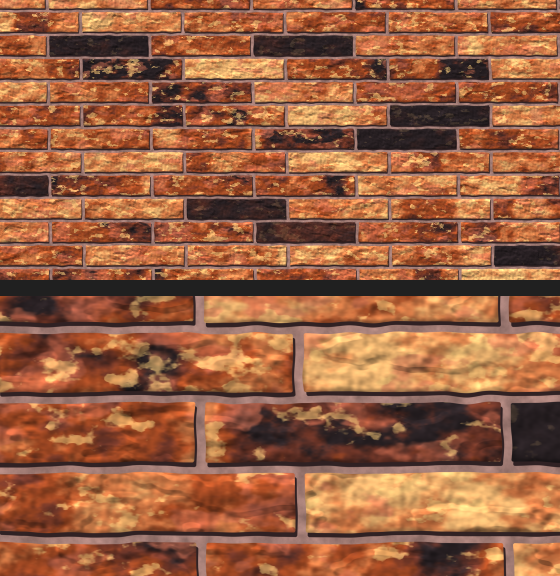
Top, the full canvas; bottom, a detail of the centre.
This texture is drawn by a Shadertoy shader. Its source:

```glsl
float hash(vec2 p) {
    vec3 q = fract(vec3(p.xyx) * 0.1031);
    q += dot(q, q.yzx + 33.33);
    return fract((q.x + q.y) * q.z);
}

float noise(vec2 p) {
    vec2 i = floor(p), f = fract(p);
    f = f * f * (3.0 - 2.0 * f);
    return mix(mix(hash(i), hash(i + vec2(1, 0)), f.x),
               mix(hash(i + vec2(0, 1)), hash(i + vec2(1, 1)), f.x), f.y);
}

float fbm(vec2 p) {
    float sum = 0.0, amp = 0.533;
    for (int i = 0; i < 4; i++) {
        sum += amp * noise(p);
        p = p * 2.03 + 17.3;
        amp *= 0.5;
    }
    return sum;
}

float boxDistance(vec2 p, vec2 halfSize) {
    vec2 d = abs(p) - halfSize;
    return length(max(d, 0.0)) + min(max(d.x, d.y), 0.0);
}

// Clay surface: soft lumps, raised flakes and sandy grain
float clayHeight(vec2 p) {
    float flake = smoothstep(0.51, 0.56, fbm(p * vec2(0.9, 2.2) + 7.0));
    return 0.6 * fbm(p * vec2(2.2, 4.0)) + 0.18 * flake + 0.14 * noise(p * 13.0);
}

// Fired clay from charcoal through rust to tan
vec3 clayColor(float tone) {
    vec3 c = mix(vec3(0.15, 0.12, 0.13), vec3(0.41, 0.20, 0.15), smoothstep(0.0, 0.25, tone));
    c = mix(c, vec3(0.60, 0.27, 0.13), smoothstep(0.22, 0.45, tone));
    c = mix(c, vec3(0.78, 0.45, 0.26), smoothstep(0.45, 0.68, tone));
    return mix(c, vec3(0.91, 0.69, 0.43), smoothstep(0.68, 0.98, tone));
}

vec3 brickColor(vec2 local, vec2 id) {
    vec2 s = local + 40.0 * vec2(hash(id + 3.1), hash(id + 8.7));
    float tone = mix(0.36, 0.86, hash(id + 51.0));
    tone += 0.7 * (fbm(s * vec2(0.8, 0.6)) - 0.5);
    tone += 0.65 * (fbm(s * vec2(2.5, 4.5)) - 0.5);

    // Scorched bands and wholly charred bricks
    float band = smoothstep(0.5, 0.72, noise(vec2(s.x * 0.8, s.y * 0.25)));
    tone -= 0.38 * band * step(0.55, hash(id + 23.0));
    float charred = step(0.92, hash(id + 77.0));
    tone = mix(tone, 0.04 + 0.25 * (tone - 0.5), charred);
    vec3 color = clayColor(tone);

    // Pink flakes and pale yellow scuffs
    float pink = smoothstep(0.56, 0.66, fbm(s * vec2(1.3, 2.4) + 31.0));
    color = mix(color, vec3(0.80, 0.43, 0.32), 0.5 * pink * (1.0 - charred));
    float scuff = smoothstep(0.60, 0.72, fbm(s * vec2(3.0, 5.0) + 63.0));
    color = mix(color, vec3(0.95, 0.77, 0.47), 0.6 * scuff * (1.0 - 0.8 * charred));

    // Relief lit from the upper left
    vec2 d = vec2(0.025, 0.04);
    float light = clayHeight(s + d) - clayHeight(s - d);
    return color * clamp(1.0 + 1.3 * light, 0.5, 1.5);
}

void mainImage(out vec4 fragColor, in vec2 fragCoord) {
    // One unit is one course; y runs downward
    float pixel = 12.0 / iResolution.y;
    vec2 p = vec2(fragCoord.x * pixel, 12.52 - fragCoord.y * pixel);

    // Alternate courses shift by about a third of a brick
    float row = floor(p.y);
    float shift = mix(2.02, 3.44, mod(row, 2.0)) + 0.015 * row;
    float along = (p.x - shift) / 4.38;
    vec2 id = vec2(floor(along), row);
    vec2 local = vec2((fract(along) - 0.5) * 4.38 + 0.015, fract(p.y) - 0.47);

    // Uneven brick outline and its shadow
    vec2 wobble = 0.045 * (vec2(noise(p * 3.0), noise(p * 3.0 + 19.0)) - 0.5);
    vec2 halfSize = vec2(2.085, 0.39);
    float edge = boxDistance(local + wobble, halfSize) - 0.03;
    float shadowEdge = boxDistance(local + wobble - vec2(0.03, 0.06), halfSize) - 0.03;
    float aa = 0.7 * pixel;

    vec3 color = vec3(0.65, 0.50, 0.47) * (0.75 + 0.45 * fbm(p * 6.0));
    float shadow = 1.0 - smoothstep(-aa, aa, shadowEdge);
    color = mix(color, vec3(0.15, 0.10, 0.11), 0.92 * shadow);

    // Brick face with a worn rim, lit along its top
    vec3 face = brickColor(local, id);
    face *= 1.0 - 0.25 * smoothstep(-0.08, 0.0, edge) * smoothstep(-0.2, 0.3, local.y);
    face *= 1.0 + 0.12 * (1.0 - smoothstep(-0.4, -0.28, local.y));
    color = mix(color, face, 1.0 - smoothstep(-aa, aa, edge));

    fragColor = vec4(clamp(color, 0.0, 1.0), 1.0);
}
```
